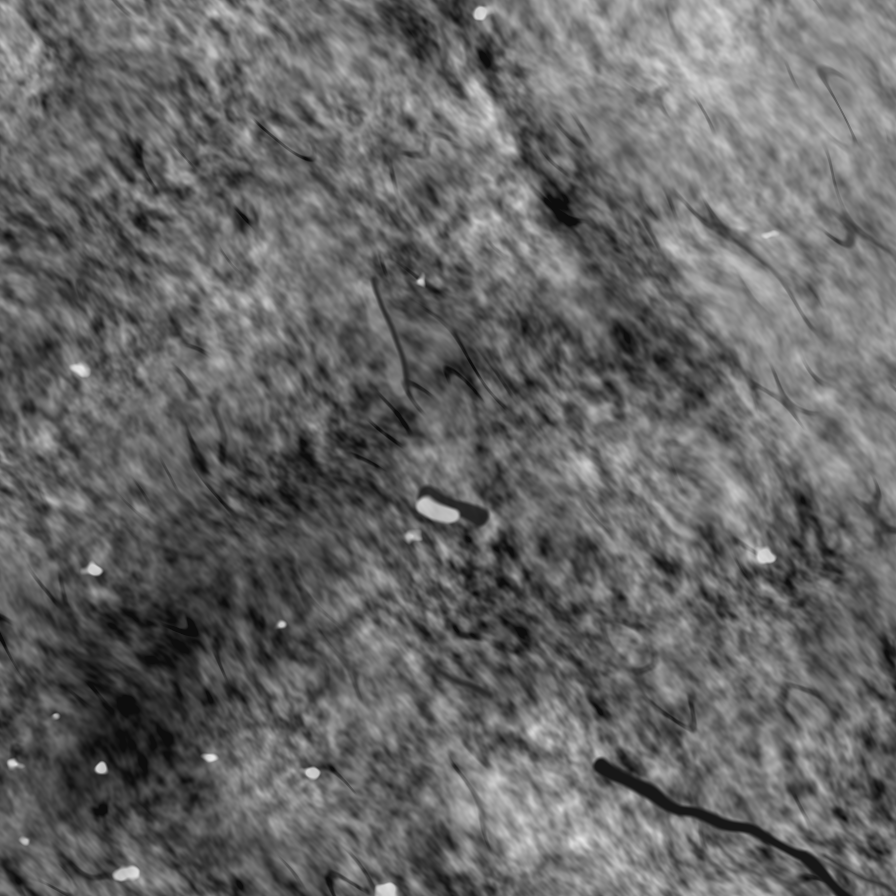
A three.js fragment shader for this texture:

```glsl
// Weathered grey rock face: slanting grains and streaks, a paler slab at the right,
// dark stains, pale lichen flecks and a black crack. Layers of rotated gradient noise
// give the stone; distances to segments give the cracks and the bright chip.

#define BASE_TONE 0.415
#define SLAB_LIFT 0.12
#define GRAIN_SCALE 46.0
#define GRAIN_DEPTH 0.36
#define MOTTLE_DEPTH 0.27
#define STREAK_DEPTH 0.16
#define FLECK_CELLS 11.0
#define FLECK_TONE 0.86
#define CRACK_TONE 0.09
#define SOFT 0.003

varying vec2 vUv;

vec2 hash2(vec2 p) {
  vec3 h = fract(p.xyx * vec3(0.1031, 0.1030, 0.0973));
  h += dot(h, h.yzx + 33.33);
  return fract((h.xx + h.yz) * h.zy);
}

float corner(vec2 cell, vec2 f, vec2 o) {
  return dot(hash2(cell + o) * 2.0 - 1.0, f - o);
}

// Gradient noise, about -0.7 to 0.7
float noise(vec2 p) {
  p += 57.0;
  vec2 c = floor(p), f = fract(p);
  vec2 u = f * f * f * (f * (f * 6.0 - 15.0) + 10.0);
  vec2 e = vec2(1.0, 0.0);
  return mix(mix(corner(c, f, e.yy), corner(c, f, e.xy), u.x),
             mix(corner(c, f, e.yx), corner(c, f, e.xx), u.x), u.y);
}

float fbm(vec2 p) {
  float sum = 0.0, amp = 1.0;
  for (int i = 0; i < 4; i++) {
    sum += amp * noise(p);
    p = mat2(1.6, 1.2, -1.2, 1.6) * p + 7.3;
    amp *= 0.58;
  }
  return sum;
}

float blob(vec2 p, vec2 centre, float radius) {
  vec2 d = (p - centre) / radius;
  return exp(-dot(d, d));
}

float segment(vec2 p, vec2 a, vec2 b) {
  vec2 d = b - a;
  return length(p - a - d * clamp(dot(p - a, d) / dot(d, d), 0.0, 1.0));
}

float stroke(float dist, float halfWidth) {
  return 1.0 - smoothstep(halfWidth - SOFT, halfWidth + SOFT, dist);
}

// Pale flecks scattered by cell, most of them at the lower left
float flecks(vec2 p) {
  float cover = 0.0;
  vec2 home = floor(p * FLECK_CELLS);
  for (int j = -1; j <= 1; j++) {
    for (int i = -1; i <= 1; i++) {
      vec2 cell = home + vec2(i, j);
      vec2 place = hash2(cell + 19.0), kind = hash2(cell + 83.0);
      vec2 centre = (cell + place) / FLECK_CELLS;
      float chance = 0.04 + 0.34 * blob(centre, vec2(0.1, 0.15), 0.28);
      float radius = mix(0.004, 0.014, kind.y * kind.y);
      float dist = length((p - centre) * vec2(0.9, 1.15)) + 0.011 * noise(p * 75.0);
      cover = max(cover, step(kind.x, chance) * stroke(dist, radius));
    }
  }
  return cover;
}

void main() {
  vec2 p = vUv;
  vec2 bend = vec2(noise(p * 7.0), noise(p * 7.0 + 31.0));
  vec2 rough = p + 0.009 * vec2(noise(p * 24.0), noise(p * 24.0 + 9.0));
  vec2 w = p + 0.02 * bend;
  vec2 q = vec2(dot(w, vec2(0.64, -0.77)), dot(w, vec2(0.77, 0.64)));

  // Broad tones: slab, its shaded edge, stains and pale patches
  float edge = rough.x - 0.6 - 0.66 * (0.92 - rough.y) + 0.05 * bend.x;
  float slab = smoothstep(-0.02, 0.03, edge);
  float stain = 0.13 * blob(p, vec2(0.25, 0.4), 0.2) + 0.17 * blob(p, vec2(0.07, 0.12), 0.2)
              + 0.08 * blob(p, vec2(0.46, 0.6), 0.11);
  float pale = 0.2 * blob(rough, vec2(0.7, 0.05), 0.065) + 0.13 * blob(p, vec2(0.77, 1.0), 0.12)
             + 0.13 * blob(rough, vec2(0.52, 0.76), 0.035) + 0.1 * blob(p, vec2(0.84, 0.25), 0.08);
  float tone = BASE_TONE + SLAB_LIFT * slab - stain + pale;
  tone -= 0.07 * exp(-pow((edge + 0.06) / 0.06, 2.0));

  // Mottling, streaks and grain along the slant
  tone += MOTTLE_DEPTH * fbm(q * vec2(5.0, 7.0)) * mix(1.0, 0.55, slab);
  float streaky = smoothstep(0.35, 0.75, p.x + 0.4 * (p.y - 0.5));
  tone += STREAK_DEPTH * noise(q * vec2(8.0, 42.0)) * mix(0.4, 1.3, streaky);
  vec2 g = q * GRAIN_SCALE * vec2(0.62, 1.15);
  float grain = noise(g) + 0.75 * noise(g * 1.9 + 4.7) + 0.4 * noise(g * 3.7 + 11.0);
  float relief = mix(1.0, 0.62, slab) * (1.0 - 1.6 * stain) * (1.0 + 0.7 * bend.y);
  tone += GRAIN_DEPTH * grain * relief;

  // Ridge, groove and short slanting crevices
  float ridge = rough.x - 0.48 - 0.48 * (1.0 - rough.y);
  float reach = smoothstep(0.54, 0.68, p.y);
  tone += reach * (0.15 * exp(-pow(ridge / 0.016, 2.0)) - 0.11 * exp(-pow((ridge - 0.03) / 0.014, 2.0)));
  float vein = 1.0 - smoothstep(0.015, 0.07, abs(noise(q * vec2(9.0, 27.0) + 3.0)));
  tone -= 0.17 * vein * smoothstep(0.08, 0.3, noise(q * vec2(11.0, 16.0) + 51.0));
  tone += 0.13 * stroke(segment(rough, vec2(0.407, 0.68), vec2(0.445, 0.57)), 0.009);
  float groove = segment(rough, vec2(0.417, 0.69), vec2(0.455, 0.575));
  groove = min(groove, segment(rough, vec2(0.49, 0.25), vec2(0.545, 0.222)));
  tone = mix(tone, 0.14, 0.8 * stroke(groove, 0.003));

  // Flecks and the bright chip under its dark lip
  tone = mix(tone, FLECK_TONE + 0.15 * grain, 0.9 * flecks(p));
  tone = mix(tone, 0.1, 0.85 * stroke(segment(rough, vec2(0.475, 0.449), vec2(0.535, 0.422)), 0.009));
  tone = mix(tone, 0.74 + 0.1 * grain, stroke(segment(rough, vec2(0.475, 0.439), vec2(0.502, 0.425)), 0.009));

  // Main crack, with a thin branch at its lower end
  float crack = segment(rough, vec2(0.67, 0.147), vec2(0.76, 0.095));
  crack = min(crack, segment(rough, vec2(0.76, 0.095), vec2(0.84, 0.073)));
  crack = min(crack, segment(rough, vec2(0.84, 0.073), vec2(0.9, 0.045)));
  crack = min(crack, segment(rough, vec2(0.9, 0.045), vec2(0.96, -0.02)));
  float branch = segment(rough, vec2(0.92, 0.045), vec2(1.02, -0.01));
  tone = mix(tone, CRACK_TONE, stroke(crack, 0.0065 + 0.004 * noise(p * 20.0)));
  tone = mix(tone, 0.18, 0.8 * stroke(branch, 0.002));

  gl_FragColor = vec4(vec3(clamp(tone, 0.05, 0.95)), 1.0);
}
```
